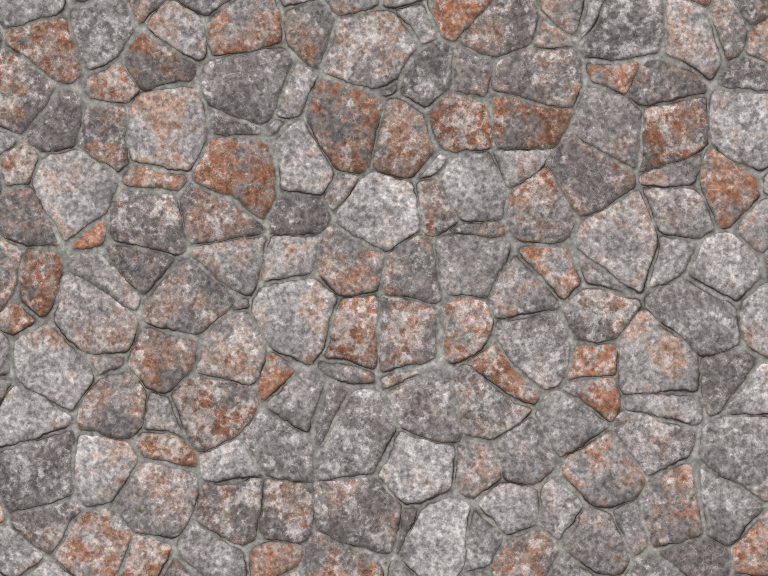
Give the GLSL for this texture, as a Shadertoy shader.

```glsl
// Draws a rubble wall of weathered grey and rust stones set in pale mortar.

// Lengths are in units of the canvas height.
const vec2  STONE_SIZE  = vec2(0.112, 0.082);
const float JITTER      = 0.84;
const float SIZE_SPREAD = 0.0056;
const float CORNER      = 300.0;   // higher gives sharper corners
const float GAP         = 0.0038;  // half width of a joint
const float LIGHT_STEP  = 0.005;
const float GRAIN       = 0.27;

const vec3 DARK_GREY  = vec3(0.45, 0.425, 0.42);
const vec3 LIGHT_GREY = vec3(0.67, 0.65, 0.645);
const vec3 WARM_BROWN = vec3(0.61, 0.51, 0.46);
const vec3 RUST       = vec3(0.57, 0.38, 0.29);
const vec3 LICHEN     = vec3(0.77, 0.75, 0.745);
const vec3 MORTAR     = vec3(0.61, 0.60, 0.58);
const vec3 SHADOW     = vec3(0.20, 0.17, 0.155);

const mat2 TURN = mat2(1.44, 1.15, -1.15, 1.44);

struct Stone {
    vec2 id;
    vec2 offset;  // from the stone centre
    float edge;   // distance to the joint line
};

vec2 hash2(vec2 p) {
    vec3 q = fract(p.xyx * vec3(0.1031, 0.1030, 0.0973));
    q += dot(q, q.yzx + 33.33);
    return fract((q.xx + q.yz) * q.zy);
}

// Smooth lattice noise, -1 to 1
float noise(vec2 p) {
    vec2 cell = floor(p), f = fract(p);
    f = f * f * (3.0 - 2.0 * f);
    float low = mix(hash2(cell).x, hash2(cell + vec2(1, 0)).x, f.x);
    float high = mix(hash2(cell + vec2(0, 1)).x, hash2(cell + vec2(1, 1)).x, f.x);
    return 2.0 * mix(low, high, f.y) - 1.0;
}

// Turned octaves of noise
float layers(vec2 p, int count) {
    float sum = 0.0, gain = 0.68;
    for (int i = 0; i < count; i++) {
        p = TURN * p + 17.3;
        sum += gain * noise(p);
        gain *= 0.68;
    }
    return sum;
}

vec2 stoneCentre(vec2 cell) {
    return (cell + 0.5 + JITTER * (hash2(cell) - 0.5)) * STONE_SIZE;
}

// Squared distance reduced by a random stone weight
float power(vec2 toCentre, vec2 cell) {
    return dot(toCentre, toCentre) - SIZE_SPREAD * hash2(cell + 71.0).x;
}

// Weighted cellular pattern with slightly rounded corners
Stone findStone(vec2 p) {
    vec2 base = floor(p / STONE_SIZE);
    vec2 id = base, centre = p;
    float nearest = 1e5;
    for (int j = -2; j <= 2; j++)
    for (int i = -2; i <= 2; i++) {
        vec2 cell = base + vec2(i, j);
        vec2 c = stoneCentre(cell);
        float f = power(p - c, cell);
        if (f < nearest) { nearest = f; id = cell; centre = c; }
    }
    float sum = 1e-9;
    for (int j = -2; j <= 2; j++)
    for (int i = -2; i <= 2; i++) {
        vec2 cell = base + vec2(i, j);
        if (cell == id) continue;
        vec2 c = stoneCentre(cell);
        float toEdge = (power(p - c, cell) - nearest) / (2.0 * length(c - centre) + 1e-5);
        sum += exp(-CORNER * toEdge);
    }
    return Stone(id, p - centre, -log(sum) / CORNER);
}

vec3 stoneColour(Stone stone, vec2 p) {
    vec2 tone = hash2(stone.id + 13.0);
    vec2 wear = hash2(stone.id + 37.0);
    vec2 q = p + 7.0 * wear;
    float broad = layers(q * 9.0, 5);
    float mottle = layers(q * 26.0 + 4.0, 5);

    // Grey body with rusty stains
    vec3 colour = mix(DARK_GREY, LIGHT_GREY, clamp(tone.x + 0.4 * broad, 0.0, 1.0));
    float stain = smoothstep(-0.3, 0.5, broad + 0.3 * mottle + 1.5 * (tone.y - 0.56));
    float rust = smoothstep(0.0, 0.8, 0.7 * mottle + 0.4 * broad + 1.8 * (tone.y - 0.66));
    colour = mix(colour, mix(WARM_BROWN, RUST, rust) * (0.92 + 0.2 * tone.x), 0.85 * stain);

    // Pale lichen and thin veins
    float lichen = smoothstep(0.0, 0.8, layers(q * 38.0, 5) + 0.5 * broad + 0.8 * (wear.x - 0.45));
    float vein = 1.0 - smoothstep(0.0, 0.06, abs(layers(q * 13.0 + 9.0, 4)));
    colour = mix(colour, LICHEN, max(0.65 * lichen, 0.32 * vein));

    // Tilt of the face
    return colour * (1.0 + 2.4 * dot(stone.offset, wear - vec2(0.5, 0.2)));
}

void mainImage(out vec4 fragColor, in vec2 fragCoord) {
    vec2 p = fragCoord / iResolution.y;

    // Bent outlines with rough edges
    vec2 bent = p + 0.0065 * vec2(layers(p * 9.0, 2), layers(p * 9.0 + 8.0, 2));
    bent += 0.0018 * vec2(layers(p * 45.0, 3), layers(p * 45.0 + 5.0, 3));
    Stone stone = findStone(bent);
    float rise = findStone(bent + vec2(-0.3, 1.0) * LIGHT_STEP).edge - stone.edge;
    float inside = stone.edge - GAP * (1.0 + 0.9 * layers(p * 8.0 + 3.0, 3));
    float smoothing = max(0.0009, 0.7 / iResolution.y);
    float cover = smoothstep(-smoothing, smoothing, inside);

    // Stone and mortar surfaces
    vec3 mortar = MORTAR * (1.0 + 0.14 * layers(p * 30.0, 4));
    vec3 colour = mix(mortar, stoneColour(stone, p), cover);
    colour *= 1.0 + GRAIN * mix(0.7, 1.0, cover) * layers(p * 85.0, 3);

    // Light from above: bright upper rims, dark undersides and crevices
    float slope = clamp(rise / LIGHT_STEP, -1.0, 1.0);
    float rim = exp(-max(inside, 0.0) / 0.005) * cover;
    colour *= 1.0 - 0.1 * slope * rim;
    float contact = exp(-abs(inside + 0.0012) / 0.0021);
    float crevice = smoothstep(-0.1, 0.5, layers(p * 11.0 + 6.0, 3));
    float shade = contact * (0.14 + 0.7 * max(slope, 0.0) + 0.5 * crevice);
    colour = mix(colour, SHADOW, clamp(shade, 0.0, 0.92));

    fragColor = vec4(clamp(colour, 0.0, 1.0), 1.0);
}
```
